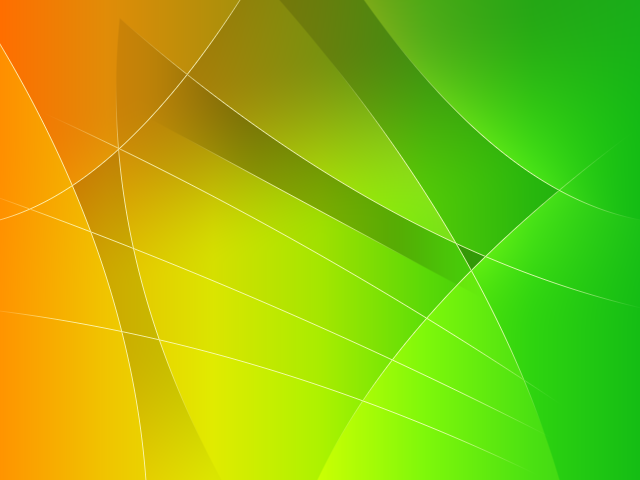
Reproduce this background procedurally as a Shadertoy shader.

```glsl
// Orange to green gradient with fine glowing curves and softly shaded facets.

const vec2 FRAME = vec2(4.0 / 3.0, 1.0);   // working space: height is 1
const float LINE_HALF_WIDTH = 0.0009;
const float LINE_STRENGTH = 0.85;
const float LINE_FADE = 0.25;
const vec3 LINE_COLOR = vec3(1.0, 1.0, 0.82);
const vec3 WARM_GLOW = vec3(0.15, -0.01, 0.06);
const vec3 LIME_GLOW = vec3(0.11, 0.05, 0.01);
const vec3 LEAF_GLOW = vec3(0.11, 0.07, 0.03);

// Colour stops from left to right
const int STOPS = 7;
const vec3 BRIGHT[STOPS] = vec3[STOPS](
    vec3(1.0, 0.58, 0.0), vec3(0.94, 0.77, 0.0), vec3(0.88, 0.92, 0.0),
    vec3(0.68, 0.95, 0.0), vec3(0.38, 0.92, 0.03), vec3(0.18, 0.83, 0.06),
    vec3(0.08, 0.74, 0.08));
const vec3 DEEP[STOPS] = vec3[STOPS](
    vec3(1.0, 0.43, 0.0), vec3(0.88, 0.55, 0.03), vec3(0.70, 0.56, 0.04),
    vec3(0.50, 0.60, 0.06), vec3(0.27, 0.66, 0.08), vec3(0.14, 0.66, 0.08),
    vec3(0.10, 0.68, 0.10));

// Curves: the shallow ones are y(x), the steep ones are x(y)
const int DOME = 0, RIDGE = 1, SHORT = 2, UPPER = 3, MIDDLE = 4, LOWER = 5;
const int BOWL = 6, LEFT_ARC = 7, INNER_ARC = 8, FALL = 9, RISE = 10;
const int FIRST_STEEP = 7, CURVES = 11;
const vec3 KNOT_AT[CURVES] = vec3[CURVES](
    vec3(0.0, 0.247, 0.5), vec3(0.391, 0.950, 1.333), vec3(0.356, 0.470, 0.889),
    vec3(0.247, 0.889, 1.181), vec3(0.0, 0.444, 1.155), vec3(0.0, 0.332, 0.75),
    vec3(0.807, 0.972, 1.333), vec3(0.908, 0.517, 0.0), vec3(0.689, 0.483, 0.292),
    vec3(0.887, 0.493, 0.089), vec3(0.606, 0.337, 0.071));
const vec3 KNOT_VALUE[CURVES] = vec3[CURVES](
    vec3(0.542, 0.689, 1.0), vec3(0.844, 0.493, 0.359), vec3(0.729, 0.667, 0.441),
    vec3(0.691, 0.337, 0.149), vec3(0.587, 0.415, 0.085), vec3(0.352, 0.292, 0.167),
    vec3(0.934, 0.748, 0.542), vec3(0.0, 0.189, 0.304), vec3(0.247, 0.278, 0.332),
    vec3(0.677, 0.950, 1.137), vec3(1.168, 0.889, 0.698));
// Where each line fades out
const vec2 SPAN[CURVES] = vec2[CURVES](
    vec2(-0.15, 0.65), vec2(0.24, 1.36), vec2(0.36, 0.89), vec2(0.08, 1.18),
    vec2(-0.06, 1.16), vec2(-0.06, 1.13), vec2(0.78, 1.36), vec2(-0.2, 1.1),
    vec2(0.07, 0.85), vec2(0.09, 0.89), vec2(0.03, 0.73));

// Signed distance to the parabola through three knots
float parabolaDistance(vec2 q, vec3 at, vec3 value) {
    float slope = (value.y - value.x) / (at.y - at.x);
    float nextSlope = (value.z - value.y) / (at.z - at.y);
    float bend = (nextSlope - slope) / (at.z - at.x);
    float height = value.x + (q.x - at.x) * (slope + bend * (q.x - at.y));
    float tangent = slope + bend * (2.0 * q.x - at.x - at.y);
    return (q.y - height) / sqrt(1.0 + tangent * tangent);
}

// Blend of the bright and the deep colour ramps
vec3 ramp(float x, float depth) {
    float s = clamp(x, 0.0, 1.0) * float(STOPS - 1);
    int i = min(int(s), STOPS - 2);
    float f = s - float(i);
    return mix(mix(BRIGHT[i], BRIGHT[i + 1], f), mix(DEEP[i], DEEP[i + 1], f), depth);
}

void mainImage(out vec4 fragColor, in vec2 fragCoord) {
    vec2 p = fragCoord / iResolution.xy * FRAME;
    float pixel = 1.0 / iResolution.y;

    // Distance, side (1 is above or right) and line coverage of each curve
    float dist[CURVES];
    float side[CURVES];
    float lines = 0.0;
    for (int i = 0; i < CURVES; i++) {
        vec2 q = i < FIRST_STEEP ? p : p.yx;
        dist[i] = parabolaDistance(q, KNOT_AT[i], KNOT_VALUE[i]);
        side[i] = smoothstep(-pixel, pixel, dist[i]);
        float fade = smoothstep(0.0, LINE_FADE, q.x - SPAN[i].x)
                   * smoothstep(0.0, LINE_FADE, SPAN[i].y - q.x);
        float cover = clamp(0.5 + (LINE_HALF_WIDTH - abs(dist[i])) / pixel, 0.0, 1.0);
        lines = max(lines, cover * fade);
    }

    // Base gradient, deeper toward the top
    float descent = 1.0 - p.y + 0.25 * (p.x - 0.52);
    float depth = 1.0 - smoothstep(0.14, 0.54, descent);
    depth *= mix(0.15, 1.0, side[LEFT_ARC]);
    vec3 color = ramp(p.x / FRAME.x, depth);

    // Glows along the right hand curves
    float underRidge = 1.0 - side[RIDGE];
    float leftOfRise = 1.0 - side[RISE];
    float leftOfFall = 1.0 - side[FALL];
    color += WARM_GLOW * leftOfFall * side[RIDGE] * exp(-abs(dist[FALL]) / 0.12)
           * smoothstep(0.9, 0.6, p.y);
    color += LIME_GLOW * leftOfFall * side[RISE] * underRidge;
    color += LEAF_GLOW * side[BOWL] * exp(-abs(dist[BOWL]) / 0.1) * smoothstep(1.33, 1.1, p.x);
    color += LEAF_GLOW * side[RISE] * side[FALL] * (1.0 - side[BOWL])
           * exp(-abs(dist[RISE]) / 0.12) * smoothstep(0.3, 0.5, p.y);

    // Shaded facets
    float band = underRidge * side[SHORT]
               * smoothstep(0.28, 0.55, p.x) * smoothstep(1.02, 0.8, p.x);
    float strip = side[LEFT_ARC] * (1.0 - side[INNER_ARC]) * (1.0 - side[DOME])
                * smoothstep(-0.1, 0.3, p.y);
    float wing = (1.0 - side[BOWL]) * side[RIDGE] * side[FALL] * leftOfRise;
    float wedge = underRidge * side[FALL] * leftOfRise;
    float crest = side[RIDGE] * (1.0 - side[DOME]) * exp(-abs(dist[DOME]) / 0.2);
    float steps = (side[UPPER] + side[MIDDLE] + side[LOWER])
                * underRidge * side[INNER_ARC] * leftOfRise;
    color *= (1.0 - 0.22 * band) * (1.0 - 0.14 * strip) * (1.0 - 0.13 * wing)
           * (1.0 - 0.25 * wedge) * (1.0 - 0.12 * crest) * (1.0 - 0.025 * steps);

    color = mix(color, LINE_COLOR, LINE_STRENGTH * lines);
    fragColor = vec4(clamp(color, 0.0, 1.0), 1.0);
}
```
